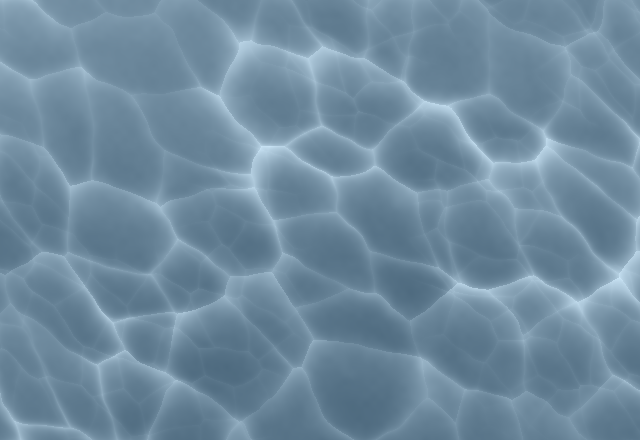
Write a Shadertoy shader that draws this texture.

```glsl
const vec3 SHADOW_BLUE = vec3(0.345, 0.455, 0.535);
const vec3 LIGHT_RANGE = vec3(0.40, 0.395, 0.385);
const vec2 CELL_DENSITY = vec2(5.0, 7.6);  // along and across the slant
const float SLANT = 0.72;                  // downward to the right, radians
const float SIZE_SPREAD = 0.42;
const float WARP = 0.05;
const float GLOW_BELOW = 0.09;             // tight rim under a lobe
const float GLOW_ABOVE = 0.21;             // wide fade over a lobe
const float THREAD_WIDTH = 0.045;

vec3 hash3(vec2 p) {
    vec3 q = fract(p.xyx * vec3(0.1031, 0.1030, 0.0973));
    q += dot(q, q.yxz + 33.33);
    return fract((q.xxy + q.yzz) * q.zyx);
}

float noise(vec2 p) {
    vec2 i = floor(p), f = fract(p);
    f = f * f * (3.0 - 2.0 * f);
    float low = mix(hash3(i).x, hash3(i + vec2(1, 0)).x, f.x);
    float high = mix(hash3(i + vec2(0, 1)).x, hash3(i + vec2(1, 1)).x, f.x);
    return mix(low, high, f.y);
}

float fbm(vec2 p) {
    float sum = 0.0, gain = 0.5;
    for (int i = 0; i < 4; i++) {
        sum += gain * noise(p);
        p = mat2(1.6, 1.2, -1.2, 1.6) * p + 7.3;
        gain *= 0.5;
    }
    return sum / 0.9375;
}

// Lobe in a grid square: offset from the point, dome height, random tone
vec4 lobe(vec2 square, vec2 point) {
    vec3 rnd = hash3(square + 41.0);
    vec2 offset = square + 0.08 + 0.84 * rnd.xy - point;
    float height = SIZE_SPREAD * rnd.z - dot(offset, offset);
    return vec4(offset, height, fract(rnd.z * 17.0 + rnd.x));
}

// Returns soft glow, thin thread, gap depth and lobe tone
vec4 lobes(vec2 point, vec2 up) {
    vec2 home = floor(point);
    vec4 top = vec4(0.0, 0.0, -9.0, 0.0);
    for (int y = -2; y <= 2; y++)
    for (int x = -2; x <= 2; x++) {
        vec4 c = lobe(home + vec2(x, y), point);
        if (c.z > top.z) top = c;
    }
    float rise = smoothstep(-0.45, 0.45, dot(-top.xy, up));
    float width = mix(GLOW_BELOW, GLOW_ABOVE, rise);
    float glow = 0.0, border = 9.0;
    for (int y = -2; y <= 2; y++)
    for (int x = -2; x <= 2; x++) {
        vec4 c = lobe(home + vec2(x, y), point);
        float span = length(c.xy - top.xy);
        if (span > 0.001) {
            float d = (top.z - c.z) / (2.0 * span);
            glow += exp(-d / width);
            border = min(border, d);
        }
    }
    float thread = exp(-border / THREAD_WIDTH);
    float gap = smoothstep(0.05, -0.5, top.z);
    float tone = (top.w - 0.5) * smoothstep(0.0, 0.25, border);
    return vec4(glow, thread, gap, tone + 0.35 * (rise - 0.5));
}

void mainImage(out vec4 fragColor, in vec2 fragCoord) {
    vec2 uv = fragCoord / iResolution.xy;
    vec2 p = fragCoord / iResolution.y;

    // Bend the plane, then turn and stretch it along the slant
    vec2 bend = vec2(fbm(p * 4.0), fbm(p * 4.0 + 19.0)) - 0.5;
    vec2 fine = vec2(noise(p * 17.0), noise(p * 17.0 + 31.0)) - 0.5;
    vec2 q = p + WARP * 1.8 * bend + WARP * 0.18 * fine;
    float c = cos(SLANT), s = sin(SLANT);
    vec2 slanted = vec2(c * q.x - s * q.y, s * q.x + c * q.y);
    vec2 up = normalize(vec2(-s, c));

    vec4 large = lobes(slanted * CELL_DENSITY + 3.0, up);
    vec4 small = lobes(slanted * CELL_DENSITY * 1.75 + 57.0, up);

    // Uneven light through the ridges
    float patches = smoothstep(0.25, 0.75, fbm(p * 3.2 + 5.0));
    float sparkle = smoothstep(0.42, 0.8, noise(p * 9.0 + 23.0));
    float strength = mix(0.10, 0.23, patches);
    strength *= 1.0 - 0.35 * smoothstep(0.7, 1.0, uv.y);
    float lobeFaint = smoothstep(0.45, 0.7, noise(p * 3.6 + 71.0));

    float light = strength * large.x + 0.20 * large.z * patches;
    light += large.y * (0.03 + 0.20 * sparkle * patches);
    light += lobeFaint * (0.045 * small.x + 0.03 * small.y - 0.03);
    light += 0.07 * large.w;

    // Sky haze and drifting wisps
    float haze = 0.24 * smoothstep(0.35, 1.05, uv.y) * (1.0 - 0.35 * uv.x);
    light += haze + 0.22 * (fbm(p * 2.1 + 47.0) - 0.5);
    light += 0.10 * (fbm(slanted * vec2(9.0, 16.0)) - 0.5);
    light += 0.03 * (noise(p * 60.0) - 0.5);

    // Ease the brightest light toward white
    light = light - 0.25 * max(light - 0.8, 0.0);
    vec3 color = SHADOW_BLUE + LIGHT_RANGE * light;
    fragColor = vec4(clamp(color, 0.0, 0.97), 1.0);
}
```
